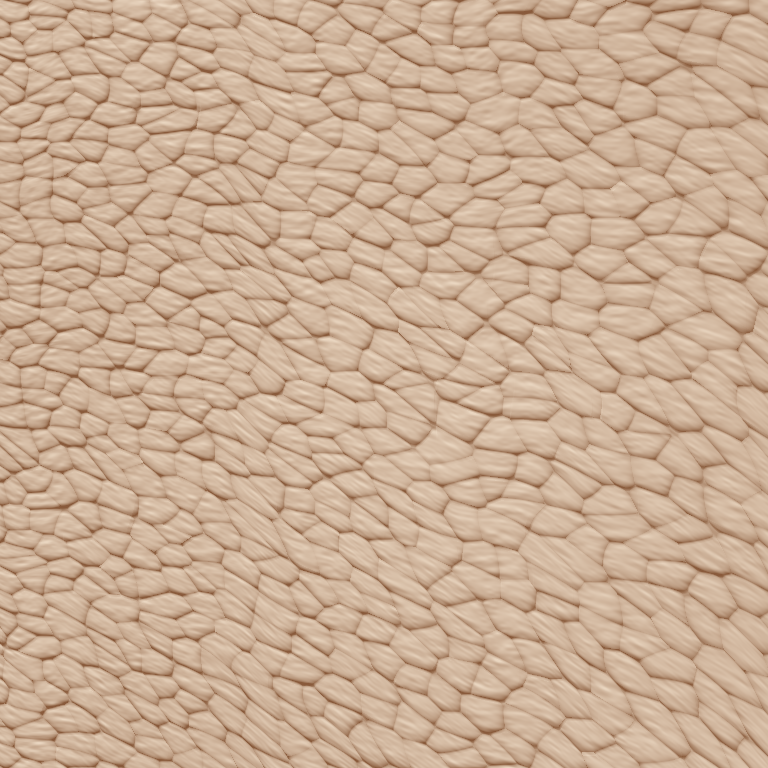
A WebGL 1 fragment shader for this texture:

```glsl
precision highp float;
// Pebbled tan leather: flat irregular plates split by creases, lit from above.
uniform vec2 u_resolution;

const vec3 CREASE_BROWN = vec3(0.58, 0.41, 0.29);
const vec3 PALE_TAN = vec3(0.87, 0.78, 0.69);
const vec2 PLATE_DENSITY = vec2(26.0, 38.0);  // plates per canvas at the left edge
const float GROWTH = 0.36;                    // how far plates enlarge to the right
const float FAN_HEIGHT = 1.25;                // level from which the rows fan out
const float JITTER = 0.86;
const float CREASE_SHARPNESS = 9.5;
const float FAINTEST_CREASE = 0.25;
const vec2 LIGHT_DIR = vec2(-0.3, 0.954);
const float LIGHT_STEP = 0.0024;
const float BASE_TONE = 0.88;
const float SHADOW_GAIN = 1.0;
const float HIGHLIGHT_GAIN = 0.36;
const float OCCLUSION = 0.28;
const float GRAIN_GAIN = 0.3;
const vec2 GRAIN_SCALE = vec2(2.6, 5.0);

float hash(vec2 p) {
  return fract(sin(dot(p, vec2(127.1, 311.7))) * 43758.545);
}

vec2 hash2(vec2 p) {
  return vec2(hash(p), hash(p + 57.3));
}

float valueNoise(vec2 p) {
  vec2 cell = floor(p);
  vec2 f = fract(p);
  f = f * f * (3.0 - 2.0 * f);
  float low = mix(hash(cell), hash(cell + vec2(1.0, 0.0)), f.x);
  float high = mix(hash(cell + vec2(0.0, 1.0)), hash(cell + 1.0), f.x);
  return mix(low, high, f.y);
}

// Canvas to plate space: rows fan downward and plates widen to the right.
vec2 plateSpace(vec2 p) {
  float shrink = 1.0 - GROWTH * p.x;
  vec2 q = PLATE_DENSITY * vec2(p.x - 0.5 * GROWTH * p.x * p.x,
                                (p.y - FAN_HEIGHT) * shrink);
  q += 0.35 * sin(q.yx * vec2(0.63, 0.47) + vec2(0.4, 2.1));
  return q + 0.14 * sin(q.yx * vec2(1.7, 1.43) + vec2(3.0, 1.2));
}

vec2 plateCentre(vec2 id) {
  return id + 0.5 + JITTER * (hash2(id) - 0.5);
}

// Soft sum over the borders of the nearest plate; 1 on a full crease.
float creaseDepth(vec2 q) {
  vec2 base = floor(q);
  vec2 ownId = base;
  vec2 own = vec2(0.0);
  float nearest = 9.0;
  for (int j = -1; j <= 1; j++) {
    for (int i = -1; i <= 1; i++) {
      vec2 id = base + vec2(float(i), float(j));
      vec2 r = plateCentre(id) - q;
      float d = dot(r, r);
      if (d < nearest) {
        nearest = d;
        own = r;
        ownId = id;
      }
    }
  }
  float depth = 0.0;
  for (int j = -1; j <= 1; j++) {
    for (int i = -1; i <= 1; i++) {
      vec2 id = base + vec2(float(i), float(j));
      vec2 r = plateCentre(id) - q;
      vec2 across = r - own;
      float span = length(across);
      if (span > 0.001) {
        float border = dot(0.5 * (own + r), across / span);
        float strength = mix(FAINTEST_CREASE, 1.0, hash(id + ownId + 0.5));
        depth += strength * exp(-CREASE_SHARPNESS * border);
      }
    }
  }
  return min(depth, 1.3);
}

// Fine wrinkles running along the plates.
float grain(vec2 q) {
  vec2 g = q * GRAIN_SCALE + 0.6 * sin(q.yx * 2.3);
  return valueNoise(g) + 0.45 * valueNoise(g * 2.1 + 17.0);
}

void main() {
  vec2 p = gl_FragCoord.xy / u_resolution.y;
  vec2 toLight = plateSpace(p + LIGHT_DIR * LIGHT_STEP);
  vec2 fromLight = plateSpace(p - LIGHT_DIR * LIGHT_STEP);
  float depthNear = creaseDepth(toLight);
  float depthFar = creaseDepth(fromLight);

  // Slopes facing the light gain a thin highlight, the others a dark shadow.
  float facing = depthNear - depthFar;
  float tone = BASE_TONE;
  tone += HIGHLIGHT_GAIN * max(facing, 0.0) + SHADOW_GAIN * min(facing, 0.0);
  tone -= OCCLUSION * 0.5 * (depthNear + depthFar);
  tone += GRAIN_GAIN * (grain(fromLight) - grain(toLight));

  // Broad soft variation of the hide.
  tone += 0.03 * sin(p.x * 5.0 + 2.0 * p.y + 4.0) + 0.02 * sin(p.y * 7.0 - p.x * 3.0);
  tone = clamp(tone, -0.15, 1.16);
  gl_FragColor = vec4(mix(CREASE_BROWN, PALE_TAN, tone), 1.0);
}
```
